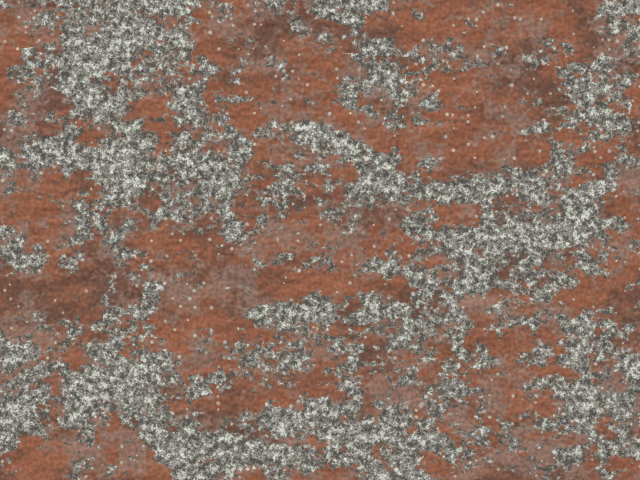
A Shadertoy shader for this texture:

```glsl
const vec3 RUST_DARK = vec3(0.44, 0.32, 0.27);
const vec3 RUST_WARM = vec3(0.57, 0.37, 0.285);
const vec3 RUST_DUSTY = vec3(0.56, 0.45, 0.40);
const vec3 MINERAL_DARK = vec3(0.36, 0.35, 0.33);
const vec3 MINERAL_GREY = vec3(0.54, 0.53, 0.50);
const vec3 MINERAL_PALE = vec3(0.77, 0.78, 0.74);

const vec2 PATCH_SCALE = vec2(2.3, 3.9);
const float RAGGED_SCALE = 17.0;
const float CRUST_LEVEL = 0.055;
const float CRUST_EDGE = 0.09;
const vec2 RELIEF_SCALE = vec2(6.0, 11.0);
const vec2 LIGHT_OFFSET = vec2(-0.003, 0.006);
const float RELIEF_DEPTH = 0.30;
const float GRAIN_SCALE = 62.0;
const float GRIT_SCALE = 125.0;
const float GRIT_DEPTH = 0.13;
const float SPECK_SCALE = 65.0;
const float SPECK_SHARE = 0.10;

// Integer hash giving two values in 0..1
vec2 hash2(vec2 cell) {
    uvec2 n = uvec2(ivec2(cell) + 32768);
    n = n * 1664525u + 1013904223u;
    n.x += n.y * 1664525u;
    n.y += n.x * 1664525u;
    n ^= n >> 16u;
    n.x += n.y * 1664525u;
    n.y += n.x * 1664525u;
    n ^= n >> 16u;
    return vec2(n & 65535u) / 65535.0;
}

float cornerSlope(vec2 cell, vec2 offset) {
    float angle = 6.28318 * hash2(cell).x;
    return dot(vec2(cos(angle), sin(angle)), offset);
}

// Gradient noise, mostly within -0.8..0.8
float gradientNoise(vec2 p) {
    vec2 cell = floor(p);
    vec2 f = p - cell;
    vec2 u = f * f * f * (f * (f * 6.0 - 15.0) + 10.0);
    vec2 e = vec2(1.0, 0.0);
    float low = mix(cornerSlope(cell, f), cornerSlope(cell + e, f - e), u.x);
    float high = mix(cornerSlope(cell + e.yx, f - e.yx), cornerSlope(cell + 1.0, f - 1.0), u.x);
    return 1.4 * mix(low, high, u.y);
}

// Octave sum with constant overall contrast
float fbm(vec2 p, int octaves, float gain) {
    float sum = 0.0;
    float power = 0.0;
    float amplitude = 1.0;
    for (int i = 0; i < octaves; i++) {
        sum += amplitude * gradientNoise(p);
        power += amplitude * amplitude;
        amplitude *= gain;
        p = mat2(1.94, 0.48, -0.48, 1.94) * p + 17.3;
    }
    return sum * inversesqrt(power);
}

// Broad leaning patches broken up by ragged detail
float crustField(vec2 p) {
    vec2 bend = vec2(gradientNoise(p * 3.0 + 5.0), gradientNoise(p * 2.0 + 41.0));
    vec2 q = p + 0.14 * bend;
    float patches = fbm(q * PATCH_SCALE + 8.0, 4, 0.6);
    float ragged = fbm(p * vec2(0.85, 1.1) * RAGGED_SCALE, 4, 0.8);
    return 0.62 * patches + 0.48 * ragged;
}

// Tiny scattered crystals
float specks(vec2 p) {
    vec2 cell = floor(p);
    vec2 center = 0.3 + 0.4 * hash2(cell + 311.0);
    vec2 pick = hash2(cell + 77.0);
    float radius = mix(0.12, 0.28, pick.y);
    float dotMask = 1.0 - smoothstep(radius * 0.5, radius + 0.1, length(p - cell - center));
    return dotMask * step(pick.x, SPECK_SHARE);
}

void mainImage(out vec4 fragColor, in vec2 fragCoord) {
    vec2 p = fragCoord / iResolution.y;

    float field = crustField(p) - CRUST_LEVEL;
    float crust = smoothstep(-CRUST_EDGE, CRUST_EDGE, field);
    float grain = fbm(p * GRAIN_SCALE + 90.0, 3, 0.9);
    float grit = gradientNoise(p * GRIT_SCALE + 29.0);

    // Rust stain
    float stain = fbm(p * vec2(4.0, 6.0) + 60.0, 5, 0.75);
    vec3 rust = mix(RUST_DARK, RUST_WARM, smoothstep(-0.5, 0.2, stain));
    float dust = fbm(p * 9.0 + 130.0, 5, 0.8) + 0.8 * field;
    rust = mix(rust, RUST_DUSTY, 0.85 * smoothstep(-0.3, 0.25, dust));

    // Speckled mineral crust, palest inside the patches
    float tone = grain + 0.7 * field - 0.08;
    vec3 mineral = mix(MINERAL_DARK, MINERAL_GREY, smoothstep(-0.45, 0.12, tone));
    mineral = mix(mineral, MINERAL_PALE, smoothstep(0.12, 0.65, tone));
    vec3 color = mix(rust, mineral, crust);

    // Dark grains along the crust edges
    float rim = 1.0 - smoothstep(0.0, 0.14, abs(field));
    color = mix(color, MINERAL_DARK, 0.6 * rim * smoothstep(0.1, 0.5, -grain));
    color = mix(color, MINERAL_PALE, 0.7 * specks(p * SPECK_SCALE));

    // Rough relief and surface grit
    float here = fbm(p * RELIEF_SCALE, 5, 0.65);
    float towardLight = fbm((p + LIGHT_OFFSET) * RELIEF_SCALE, 5, 0.65);
    float shade = 1.0 + RELIEF_DEPTH * (here - towardLight) + GRIT_DEPTH * grit;
    fragColor = vec4(clamp(color * shade, 0.0, 1.0), 1.0);
}
```
